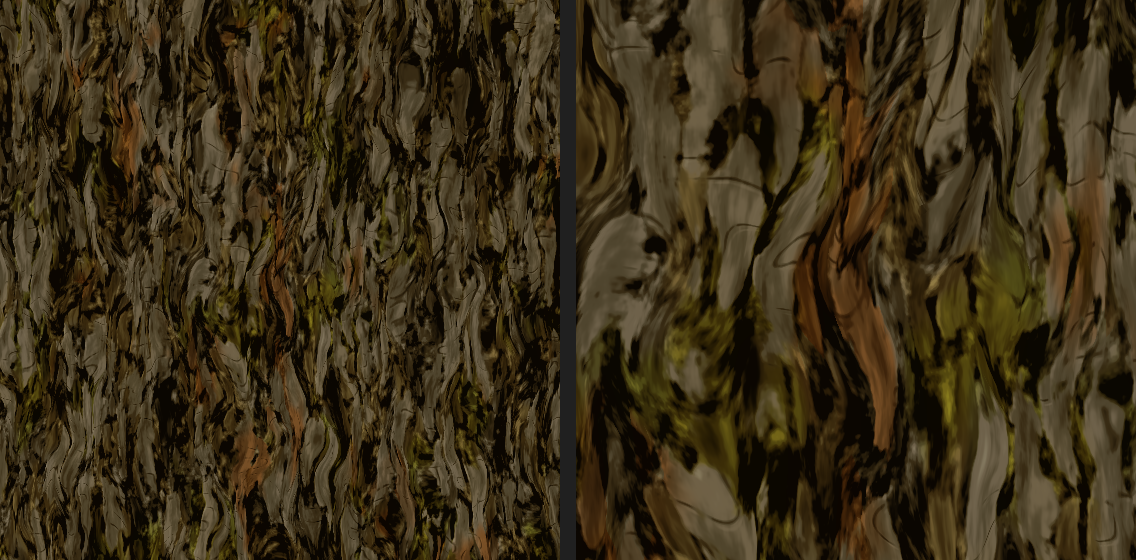
Left, the full canvas; right, a detail of the centre.
Write a WebGL 1 fragment shader that draws this texture.

```glsl
precision highp float;
uniform vec2 u_resolution;

float hash(vec2 p) {
  return fract(sin(dot(p, vec2(127.1, 311.7))) * 43758.5453);
}

float noise(vec2 p) {
  vec2 i = floor(p), f = fract(p);
  f = f * f * (3.0 - 2.0 * f);
  return mix(mix(hash(i), hash(i + vec2(1.0, 0.0)), f.x),
             mix(hash(i + vec2(0.0, 1.0)), hash(i + 1.0), f.x), f.y);
}

float fbm(vec2 p) {
  float sum = 0.0, amp = 0.53;
  for (int i = 0; i < 4; i++) {
    sum += amp * noise(p);
    p = p * 2.03 + 17.3;
    amp *= 0.5;
  }
  return sum;
}

// Voronoi flakes: x = distance to the border, y = random value of the flake
vec2 flakes(vec2 p, float seed) {
  vec2 cell = floor(p), f = fract(p);
  float nearest = 8.0, second = 8.0, id = 0.0;
  for (int y = -1; y <= 1; y++) {
    for (int x = -1; x <= 1; x++) {
      vec2 o = vec2(float(x), float(y));
      vec2 c = cell + o + seed;
      float d = length(o + vec2(hash(c), hash(c + 57.3)) - f);
      if (d < nearest) {
        second = nearest;
        nearest = d;
        id = hash(c + 113.7);
      } else {
        second = min(second, d);
      }
    }
  }
  return vec2(second - nearest, id);
}

// Bends the vertical grain
vec2 bend(vec2 p) {
  p.x += 0.07 * (fbm(p * vec2(6.0, 4.0)) - 0.5);
  p.x += 0.022 * (noise(p * vec2(28.0, 14.0) + 5.0) - 0.5);
  p.y += 0.06 * (noise(p * vec2(40.0, 9.0) + 31.0) - 0.5);
  return p;
}

// x = height, y = plate cover, z = flake cover, w = random tint
vec4 bark(vec2 p) {
  float rough = fbm(p * vec2(95.0, 42.0));
  float crumbs = fbm(p * vec2(120.0, 62.0) + 40.0);
  float fibre = fbm(p * vec2(130.0, 24.0) + 80.0);
  vec2 plate = flakes(p * vec2(35.0, 7.0), 3.0);
  vec2 flake = flakes(p * vec2(64.0, 18.0), 71.0);

  float ragged = (rough - 0.5) * 0.8;
  float plateMask = smoothstep(0.08, 0.27, plate.x + ragged) * step(0.38, plate.y);
  float flakeMask = smoothstep(0.1, 0.34, flake.x + ragged) * step(0.3, flake.y);

  float ground = 0.25 + 2.0 * (crumbs - 0.5);
  float flakeTop = 0.3 + 0.25 * flake.y + 0.8 * (fibre - 0.5);
  float plateTop = 0.48 + 0.28 * plate.y + 0.65 * (fibre - 0.5) + 0.35 * (rough - 0.5);

  // Short cross cracks in the plates
  float crack = abs(noise(p * vec2(34.0, 48.0) + 9.0) - 0.5);
  plateTop -= 0.3 * (1.0 - smoothstep(0.0, 0.05, crack)) * smoothstep(0.45, 0.65, rough);

  float height = mix(mix(ground, flakeTop, flakeMask), plateTop, plateMask);
  return vec4(height, plateMask, flakeMask, mix(flake.y, plate.y, plateMask));
}

void main() {
  vec2 uv = gl_FragCoord.xy / u_resolution;
  vec2 p = bend(uv);
  vec4 b = bark(p);
  float lightward = bark(p + vec2(-0.0022, 0.0026)).x;

  // Relief light from the upper left, with long dark furrows
  float furrow = fbm(p * vec2(30.0, 4.5) + 23.0);
  float tone = b.x + 0.32 * (b.x - lightward);
  tone -= 0.4 * smoothstep(0.5, 0.75, furrow) * (1.0 - 0.6 * b.y);
  tone += 0.2 * (fbm(uv * vec2(7.0, 4.0) + 60.0) - 0.5);

  vec3 color = mix(vec3(0.04, 0.025, 0.005), vec3(0.15, 0.11, 0.04), smoothstep(0.03, 0.25, tone));
  color = mix(color, vec3(0.22, 0.17, 0.08), smoothstep(0.22, 0.42, tone));
  color = mix(color, vec3(0.31, 0.27, 0.18), smoothstep(0.42, 0.62, tone));
  color = mix(color, vec3(0.43, 0.38, 0.29), smoothstep(0.62, 0.88, tone));
  color = mix(color, vec3(0.53, 0.49, 0.39), smoothstep(0.9, 1.2, tone));

  // Golden brown flakes, moss in the gaps and a few rusty patches
  float golden = (1.0 - 0.85 * b.y) * smoothstep(0.35, 0.6, noise(p * vec2(45.0, 13.0) + 11.0));
  color *= mix(vec3(1.0), vec3(1.06, 0.98, 0.68), golden);
  float moss = (1.0 - b.y) * smoothstep(0.53, 0.68, fbm(p * vec2(20.0, 7.0) + 90.0));
  color *= mix(vec3(1.0), vec3(0.98, 1.05, 0.45), moss);
  float rust = smoothstep(0.57, 0.7, fbm(p * vec2(14.0, 6.0) + 140.0)) * smoothstep(0.4, 0.7, b.w);
  color *= mix(vec3(1.0), vec3(1.08, 0.8, 0.5), rust);

  gl_FragColor = vec4(color, 1.0);
}
```
